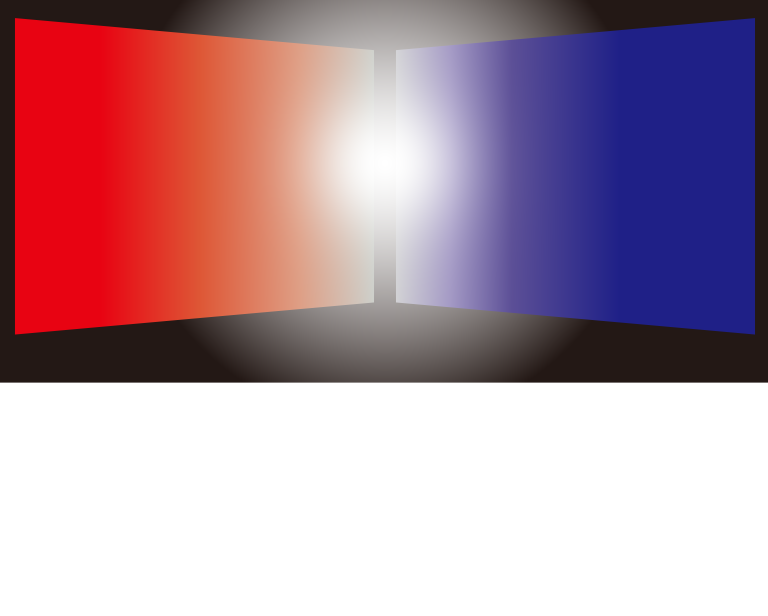
Write a Shadertoy shader that draws this background.

```glsl
#define ASPECT 0.8008
#define FLOOR_Y 0.3034
#define PANEL_CENTER vec2(0.5013, 0.5716)
#define PANEL_SPAN vec2(0.0143, 0.4818)
#define PANEL_HALF_HEIGHT vec2(0.164, 0.2057)
#define GLOW_CENTER vec2(0.5013, 0.5885)
#define GLOW_RADIUS 0.339
#define GLOW_POWER 1.4
#define CORE_RADIUS 0.091

const vec3 WHITE = vec3(1.0);
const vec3 DARK = vec3(0.137, 0.094, 0.082);

// Four-colour gradient with linear blends between stops
vec3 ramp(float t, vec4 stops, vec3 a, vec3 b, vec3 c, vec3 d) {
    vec3 k = clamp((t - stops.xyz) / (stops.yzw - stops.xyz), 0.0, 1.0);
    return mix(mix(mix(a, b, k.x), c, k.y), d, k.z);
}

vec3 redPanel(float u) {
    return ramp(u, vec4(0.0143, 0.111, 0.241, 0.371),
        vec3(0.80, 0.81, 0.79), vec3(0.87, 0.62, 0.52),
        vec3(0.87, 0.34, 0.21), vec3(0.91, 0.01, 0.07));
}

vec3 bluePanel(float u) {
    return ramp(u, vec4(0.0143, 0.085, 0.165, 0.306),
        vec3(0.82, 0.82, 0.83), vec3(0.64, 0.60, 0.77),
        vec3(0.36, 0.31, 0.59), vec3(0.12, 0.125, 0.53));
}

// Coverage of a shape from its signed distance
float coverage(float dist, float pixel) {
    return clamp(0.5 - dist / pixel, 0.0, 1.0);
}

void mainImage(out vec4 fragColor, in vec2 fragCoord) {
    vec2 p = fragCoord / iResolution.xy * vec2(1.0, ASPECT);
    float pixel = 1.0 / iResolution.x;

    // Round glow on the dark wall
    float glowDist = length(p - GLOW_CENTER);
    float falloff = pow(min(glowDist / GLOW_RADIUS, 1.0), GLOW_POWER);
    vec3 color = mix(WHITE, DARK, falloff);

    // Mirrored trapezoid panels, taller towards the outside
    vec2 q = p - PANEL_CENTER;
    float u = abs(q.x);
    float along = (u - PANEL_SPAN.x) / (PANEL_SPAN.y - PANEL_SPAN.x);
    float halfHeight = mix(PANEL_HALF_HEIGHT.x, PANEL_HALF_HEIGHT.y, along);
    float sides = max(PANEL_SPAN.x - u, u - PANEL_SPAN.y);
    float panelDist = max(sides, abs(q.y) - halfHeight);

    // Panel colours, washed out near the light
    vec3 panel = q.x < 0.0 ? redPanel(u) : bluePanel(u);
    float core = exp(-pow(glowDist / CORE_RADIUS, 2.0));
    panel = mix(panel, WHITE, core);
    color = mix(color, panel, coverage(panelDist, pixel));

    // Plain white area below the wall
    color = mix(color, WHITE, coverage(p.y - FLOOR_Y, pixel));
    fragColor = vec4(color, 1.0);
}
```
